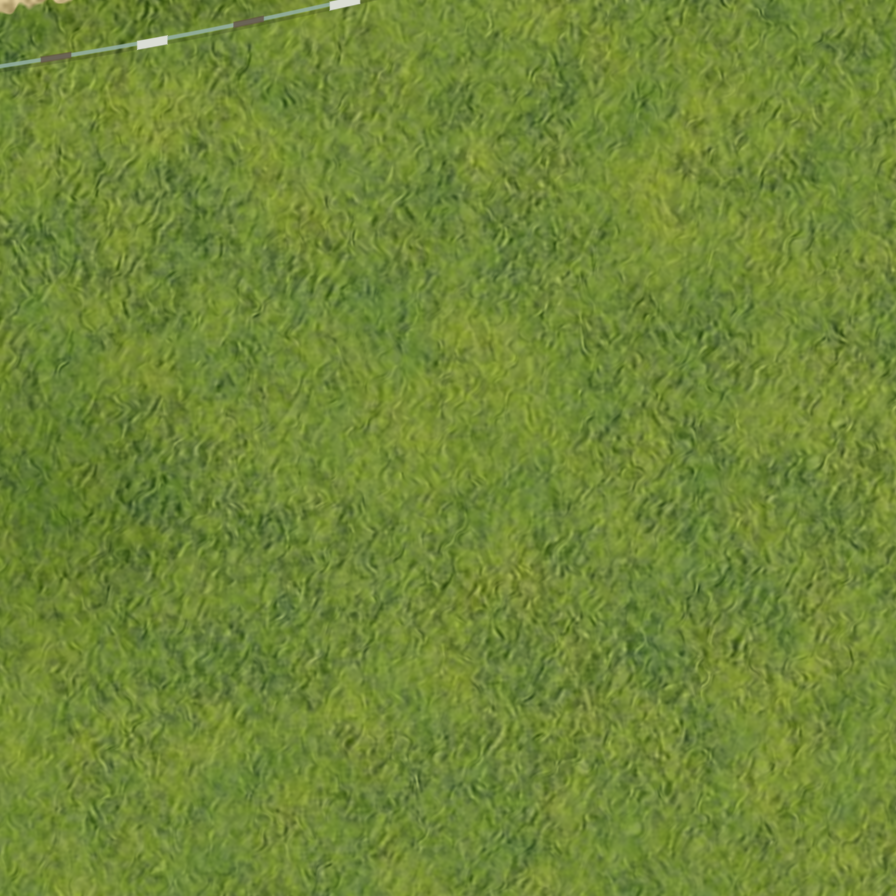
Reproduce this texture procedurally as a three.js fragment shader.

```glsl
// Sunlit rough lawn with short leaning blades, worn tufts and a thin fence wire in the upper left corner.
varying vec2 vUv;

// Colours
const vec3 GRASS_MEAN = vec3(0.448, 0.534, 0.222);
const vec3 TONE_STEP = vec3(0.068, 0.065, 0.047);   // change per unit of brightness
const vec3 DULL_STEP = vec3(0.006, -0.008, 0.028);  // towards grey, worn grass
const vec3 YELLOW_STEP = vec3(0.022, 0.008, -0.012);
const vec3 WIRE_COLOR = vec3(0.58, 0.69, 0.64);
const vec3 JOINT_COLOR = vec3(0.38, 0.32, 0.27);
const vec3 TAG_COLOR = vec3(0.86, 0.87, 0.84);
const vec3 SAND_COLOR = vec3(0.76, 0.69, 0.50);

// Blades: cells across and along, lean in radians
const vec2 BLADE_CELLS = vec2(205.0, 92.0);
const float LEAN_RIGHT = 0.50;
const float LEAN_LEFT = -0.35;
const float FINE_CELLS = 250.0;
const float TUFT_CELLS = 42.0;
const float PATCH_CELLS = 9.0;

// Wire: height at the left side, slope, half thickness, distance between tags
const float WIRE_START = 0.926;
const float WIRE_SLOPE = 0.19;
const float WIRE_HALF = 0.0022;
const float TAG_SPACING = 0.215;
const float TAG_OFFSET = 0.17;
const float EDGE = 0.0012;

float hash(vec2 p) {
  return fract(sin(dot(p, vec2(127.1, 311.7))) * 43758.5453);
}

// Value noise, centred on zero and scaled to a spread of about one
float noise(vec2 p) {
  vec2 i = floor(p);
  vec2 f = fract(p);
  f = f * f * (3.0 - 2.0 * f);
  float low = mix(hash(i), hash(i + vec2(1.0, 0.0)), f.x);
  float high = mix(hash(i + vec2(0.0, 1.0)), hash(i + 1.0), f.x);
  return (mix(low, high, f.y) - 0.5) * 4.6;
}

vec2 rotate(vec2 p, float a) {
  float c = cos(a);
  float s = sin(a);
  return vec2(c * p.x - s * p.y, s * p.x + c * p.y);
}

float fbm(vec2 p) {
  float sum = 0.0;
  float weight = 0.75;
  for (int i = 0; i < 3; i++) {
    sum += weight * noise(p);
    p = rotate(p, 0.8) * 2.1 + 17.3;
    weight *= 0.62;
  }
  return sum;
}

// Lit blade with its shadow beside it
float blades(vec2 p, float lean) {
  vec2 q = rotate(p, lean) * BLADE_CELLS;
  return noise(q) - 0.8 * noise(q + vec2(0.9, 0.2));
}

float inside(float d) {
  return 1.0 - smoothstep(-EDGE, EDGE, d);
}

float box(vec2 p, vec2 halfSize) {
  vec2 d = abs(p) - halfSize;
  return length(max(d, 0.0)) + min(max(d.x, d.y), 0.0);
}

vec3 lawn(vec2 p) {
  float broad = fbm(p * PATCH_CELLS + 3.7);
  float tuft = fbm(rotate(p, 0.4) * TUFT_CELLS + 51.0);
  float yellow = fbm(rotate(p, 0.9) * PATCH_CELLS * 1.8 + 23.0);
  float worn = smoothstep(-0.9, 1.3, tuft * 0.7 + broad * 0.6);

  // Bend the blades a little and mix two leaning directions
  vec2 bend = vec2(noise(p * 70.0), noise(p * 70.0 + 31.0)) * 0.0022;
  float side = smoothstep(-0.2, 1.2, noise(p * 58.0 + 9.0));
  float grain = mix(blades(p + bend, LEAN_RIGHT), blades(p + bend + 0.37, LEAN_LEFT), side);
  float fine = noise(rotate(p, 0.7) * FINE_CELLS);

  float tone = (0.62 * grain + 0.32 * fine) * mix(0.65, 1.2, worn);
  tone += 0.22 - 0.45 * worn - 0.16 * tuft + 0.14 * yellow;

  // Shaded hollow at the left and darker growth beyond the wire
  vec2 hollow = (p - vec2(0.05, 0.43)) / vec2(0.15, 0.16);
  tone -= 0.95 * exp(-dot(hollow, hollow));
  tone -= 0.7 * smoothstep(-0.015, 0.02, p.y - WIRE_START - WIRE_SLOPE * p.x);

  float dull = 0.9 * (worn - 0.5) + 0.55 * noise(p * 115.0 + 77.0);
  return GRASS_MEAN + TONE_STEP * tone + DULL_STEP * dull + YELLOW_STEP * (0.7 * yellow - 0.3 * dull);
}

void main() {
  vec2 p = vUv;
  vec3 color = lawn(p);

  // Bare sand in the corner
  float sandEdge = 0.986 + 0.18 * p.x + 0.003 * noise(p * 90.0);
  vec3 sand = SAND_COLOR + 0.05 * noise(p * 160.0);
  color = mix(color, sand, smoothstep(-0.003, 0.003, p.y - sandEdge));

  // Wire with tags and dark joints halfway between them
  float across = p.y - WIRE_START - WIRE_SLOPE * p.x + 0.004 * sin(p.x * 8.0);
  float along = mod(p.x - TAG_OFFSET + 0.5 * TAG_SPACING, TAG_SPACING) - 0.5 * TAG_SPACING;
  float joint = 0.5 * TAG_SPACING - abs(along);
  color = mix(color, color * 0.72, 0.6 * inside(abs(across + 0.005) - 0.002));
  color = mix(color, WIRE_COLOR, 0.9 * inside(abs(across) - WIRE_HALF));
  color = mix(color, JOINT_COLOR, 0.8 * inside(box(vec2(joint, across), vec2(0.017, 0.0035))));
  color = mix(color, TAG_COLOR, inside(box(vec2(along, across + 0.002), vec2(0.017, 0.005))));

  gl_FragColor = vec4(clamp(color, 0.0, 1.0), 1.0);
}
```
